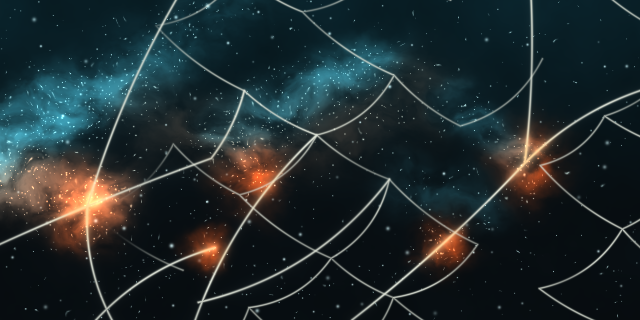
Give the GLSL for this background, as a Shadertoy shader.

```glsl
const vec3 TEAL = vec3(0.12, 0.31, 0.35);
const vec3 EMBER = vec3(0.72, 0.24, 0.05);
const vec3 DUST = vec3(0.4, 0.28, 0.21);
const vec3 SILK = vec3(0.88, 0.9, 0.85);
const vec3 HOT_SILK = vec3(1.0, 0.84, 0.6);
const mat2 LATTICE = mat2(0.22, 0.2, 0.24, -0.16);
const vec2 NET_ORIGIN = vec2(0.99, 0.578);

float hash(vec2 p) { return fract(sin(dot(p, vec2(127.1, 311.7))) * 43758.5453); }

float noise(vec2 p) {
    vec2 i = floor(p), f = fract(p);
    f = f * f * (3.0 - 2.0 * f);
    return mix(mix(hash(i), hash(i + vec2(1, 0)), f.x),
               mix(hash(i + vec2(0, 1)), hash(i + vec2(1, 1)), f.x), f.y);
}

float fbm(vec2 p) {
    float sum = 0.0, amp = 0.5;
    for (int i = 0; i < 5; i++, amp *= 0.5) {
        sum += amp * noise(p);
        p = mat2(1.6, 1.2, -1.2, 1.6) * p + 5.3;
    }
    return sum;
}

// Distance to a parabolic arc; sag is relative to the chord length
float arcDistance(vec2 p, vec2 a, vec2 b, float sag) {
    float len = length(b - a);
    vec2 along = (b - a) / len;
    float x = dot(p - a, along) / len, t = clamp(x, 0.0, 1.0);
    float y = dot(p - a, vec2(-along.y, along.x)) - sag * len * 4.0 * t * (1.0 - t);
    float slope = 4.0 * sag * (1.0 - 2.0 * t);
    return length(vec2(y * inversesqrt(1.0 + slope * slope), (x - t) * len));
}

float falloff(float d, float width) { return exp(-d * d / (width * width)); }

float band(vec2 p, vec2 a, vec2 b, float sag, float width) {
    return falloff(arcDistance(p, a, b, sag), width);
}

// Randomly placed soft dots, at most one per cell, mostly small
float specks(vec2 p, float scale, float chance, float radius) {
    vec2 cell = floor(p * scale);
    vec2 centre = (cell + 0.2 + 0.6 * vec2(hash(cell + 3.1), hash(cell + 40.8))) / scale;
    float size = hash(cell + 11.3);
    float lit = step(hash(cell + 23.9), chance) * mix(0.25, 1.0, hash(cell + 7.7));
    return lit * falloff(length(p - centre), radius * mix(0.45, 1.0, size * size));
}

vec2 netNode(vec2 id) { return NET_ORIGIN + LATTICE * id + 0.025 * sin(2.1 * id + 3.7 * id.yx); }

// Fine sagging net on an uneven skew lattice
float fineNet(vec2 p, float width) {
    vec2 base = floor(inverse(LATTICE) * (p - NET_ORIGIN));
    float net = 0.0;
    for (int n = 0; n < 18; n++) {
        vec2 id = base + vec2(n % 3, n / 3 % 3) - 1.0;
        vec2 dir = n < 9 ? vec2(1, 0) : vec2(0, 1);
        float seed = hash(id + 3.0 * dir + 7.0);
        float strand = band(p, netNode(id), netNode(id + dir), n < 9 ? -0.11 : -0.05, width);
        net = max(net, step(seed, 0.8) * mix(1.0, 0.6, seed) * strand);
    }
    return net * smoothstep(0.3, 0.7, p.x);
}

float mainThreadDistance(vec2 p) {
    vec4 ends[10] = vec4[10](vec4(0.0, 0.237, 0.66, 0.505), vec4(0.273, 0.354, 0.55, 1.0),
        vec4(0.35, 0.0, 0.273, 0.354), vec4(0.61, 0.0, netNode(vec2(0))),
        vec4(1.1, 0.0, 1.64, 0.49), vec4(1.64, 0.49, 2.01, 0.72),
        vec4(0.3, 0.0, 0.67, 0.225), vec4(1.66, 1.0, 1.64, 0.49),
        vec4(0.62, 0.055, netNode(vec2(0, 1))), vec4(0.66, 0.505, netNode(vec2(0, -1))));
    float sags[10] = float[10](0.01, 0.03, 0.07, 0.06, -0.02, 0.06, 0.07, 0.02, -0.09, -0.05);
    float d = 1.0;
    for (int i = 0; i < 10; i++) d = min(d, arcDistance(p, ends[i].xy, ends[i].zw, sags[i]));
    return d;
}

float embers(vec2 p) {
    vec3 spots[5] = vec3[5](vec3(0.27, 0.35, 0.085), vec3(0.78, 0.46, 0.085),
        vec3(0.66, 0.22, 0.045), vec3(1.66, 0.5, 0.085), vec3(1.39, 0.23, 0.065));
    float heat = 0.0;
    for (int i = 0; i < 5; i++) heat += falloff(length(p - spots[i].xy), spots[i].z);
    return heat;
}

void mainImage(out vec4 fragColor, in vec2 fragCoord) {
    vec2 p = fragCoord / iResolution.xy * vec2(2, 1);
    float px = 1.0 / iResolution.y;
    vec2 q = p + 0.11 * (vec2(fbm(p * 8.0), fbm(p * 8.0 + 19.0)) - 0.48);
    float wisps = smoothstep(0.15, 0.85, fbm(q * vec2(11.0, 16.0) + 4.0));
    // Night sky
    vec3 color = mix(vec3(0.03, 0.055, 0.07), vec3(0.035, 0.125, 0.155), smoothstep(0.25, 1.0, p.y));
    color *= 0.75 + 0.45 * fbm(p * 5.0);
    // Nebula, dust and embers
    float teal = band(q, vec2(-0.1, 0.52), vec2(0.75, 1.0), -0.04, 0.1) * mix(1.4, 0.4, smoothstep(0.0, 0.7, p.x));
    teal += 0.9 * band(q, vec2(0.72, 0.58), vec2(1.2, 0.8), 0.04, 0.075);
    teal += 0.7 * band(q, vec2(1.42, 0.68), vec2(1.62, 0.52), -0.05, 0.05);
    teal += 0.35 * band(q, vec2(1.25, 0.42), vec2(1.5, 0.37), 0.0, 0.07);
    float dust = band(q, vec2(-0.05, 0.45), vec2(0.32, 0.37), 0.0, 0.085);
    dust += 0.25 * band(q, vec2(0.45, 0.62), vec2(1.3, 0.7), -0.1, 0.11);
    float heat = embers(q), haze = clamp(teal + dust + heat, 0.0, 1.0);
    color += (TEAL * teal + DUST * dust + EMBER * heat) * (0.2 + 1.35 * wisps);
    // Debris, grains and stars
    float grains = specks(q, 60.0, 0.04 + 0.4 * haze, 0.0034) + specks(p, 80.0, 0.02 + 0.25 * haze, 0.0028);
    color += grains * mix(vec3(0.55, 0.65, 0.64), vec3(0.85, 0.56, 0.36), clamp(heat + dust, 0.0, 1.0));
    color += specks(p, 12.0, 0.3, 0.0065) * vec3(0.68, 0.77, 0.77);
    // Silk, hotter near the embers
    float warmth = clamp(1.2 * embers(p), 0.0, 1.0), d = mainThreadDistance(p);
    float sheen = 0.6 + 0.4 * noise(p * 9.0);
    color += exp(-d / 0.011) * mix(SILK * 0.05, HOT_SILK * 0.6, warmth);
    color = mix(color, SILK, sheen * fineNet(p, max(0.0032, 0.6 * px)));
    color = mix(color, mix(SILK, HOT_SILK, warmth), (0.4 + 0.6 * sheen) * falloff(d, max(0.0038, 0.6 * px)));
    fragColor = vec4(clamp(color, 0.0, 1.0), 1.0);
}
```
